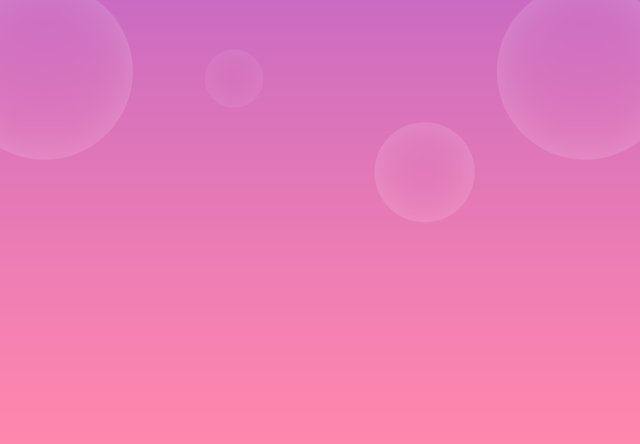
This background is drawn by a Shadertoy shader. Its source:

```glsl
// Soft dusk gradient from orchid to pink with four translucent bubbles.

const vec3 ORCHID = vec3(0.793, 0.418, 0.757);
const vec3 PINK = vec3(1.0, 0.53, 0.678);
const int BUBBLE_COUNT = 4;

// Each bubble: centre x, centre y, radius, rim opacity (in canvas heights)
const vec4 BUBBLES[BUBBLE_COUNT] = vec4[](
    vec4(0.100, 0.839, 0.1985, 0.13),
    vec4(1.315, 0.839, 0.1985, 0.13),
    vec4(0.954, 0.612, 0.1125, 0.13),
    vec4(0.526, 0.823, 0.0655, 0.07));

// Vertical gradient, easing out toward the bottom
vec3 skyColor(float height) {
    float depth = 1.0 - height;
    return mix(ORCHID, PINK, depth * (1.25 - 0.25 * depth));
}

// Opacity of a bubble: clear in the middle, brightest at its rim
float bubbleAlpha(vec2 p, vec2 center, float radius, float rimAlpha, float pixel) {
    float dist = length(p - center);
    float mask = 1.0 - smoothstep(-pixel, pixel, dist - radius);
    float sharpness = mix(1.5, 3.5, smoothstep(0.06, 0.2, radius));
    float glow = pow(min(dist / radius, 1.0), sharpness);
    return mask * rimAlpha * mix(0.15, 1.0, glow);
}

void mainImage(out vec4 fragColor, in vec2 fragCoord) {
    vec2 p = fragCoord / iResolution.y;
    float pixel = 0.75 / iResolution.y;
    // Keep horizontal placement proportional to the canvas width
    p.x *= 1.438 * iResolution.y / iResolution.x;

    vec3 color = skyColor(p.y);
    for (int i = 0; i < BUBBLE_COUNT; i++) {
        vec4 b = BUBBLES[i];
        color = mix(color, vec3(1.0), bubbleAlpha(p, b.xy, b.z, b.w, pixel));
    }
    fragColor = vec4(color, 1.0);
}
```
